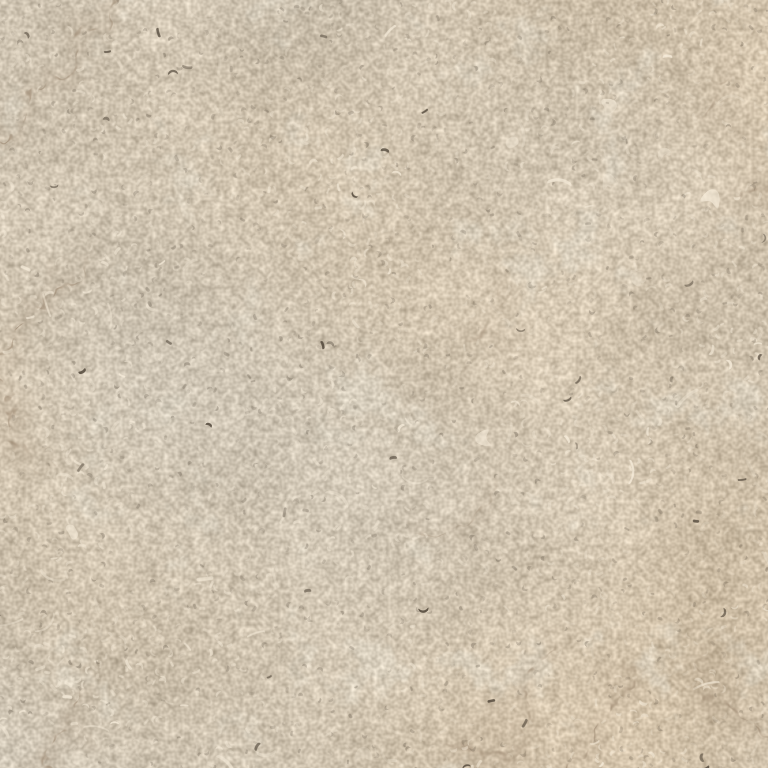
Reproduce this texture procedurally as a WebGL 1 fragment shader.

```glsl
precision highp float;
// Beige limestone slab: fine sandy grain, pale shell flakes, dark pits and faint veins.
uniform vec2 u_resolution;

const vec3 STONE = vec3(0.818, 0.768, 0.688);
const vec3 WARM_SHIFT = vec3(0.022, 0.000, -0.026);
const vec3 FLAKE = vec3(0.965, 0.925, 0.855);
const vec3 CHALK = vec3(0.885, 0.860, 0.800);
const vec3 PIT = vec3(0.30, 0.26, 0.21);
const vec3 VEIN = vec3(0.60, 0.52, 0.43);
const float FINE_GRAIN = 0.125;
const float COARSE_GRAIN = 0.105;
const float MOTTLE = 0.055;
const float VEIN_WIDTH = 0.016;
const float TAU = 6.2831853;

float hash(vec2 p) {
  vec3 q = fract(vec3(p.xyx) * 0.1031);
  q += dot(q, q.yzx + 33.33);
  return fract((q.x + q.y) * q.z);
}

float cornerSlope(vec2 cell, vec2 offset) {
  float angle = TAU * hash(cell);
  return dot(vec2(cos(angle), sin(angle)), offset);
}

float gradientNoise(vec2 p) {
  vec2 i = floor(p), f = fract(p);
  vec2 s = f * f * f * (f * (f * 6.0 - 15.0) + 10.0);
  vec2 e = vec2(1.0, 0.0);
  float low = mix(cornerSlope(i, f), cornerSlope(i + e, f - e), s.x);
  float high = mix(cornerSlope(i + e.yx, f - e.yx), cornerSlope(i + 1.0, f - 1.0), s.x);
  return mix(low, high, s.y);
}

float fbm(vec2 p) {
  float sum = 0.0, weight = 1.0;
  for (int i = 0; i < 4; i++) {
    sum += weight * gradientNoise(p);
    p = p * 2.13 + 17.7;
    weight *= 0.6;
  }
  return sum;
}

// Scattered curved slivers; halfSize is length and width in cells.
float slivers(vec2 uv, float cells, float density, vec2 halfSize, float seed) {
  vec2 p = uv * cells;
  vec2 home = floor(p);
  float soft = 0.75 * cells / min(u_resolution.x, u_resolution.y);
  float cover = 0.0;
  for (int y = -1; y <= 1; y++) {
    for (int x = -1; x <= 1; x++) {
      vec2 cell = home + vec2(float(x), float(y));
      vec2 id = cell + seed;
      float present = step(hash(id), density);
      vec2 jitter = vec2(hash(id + 51.3), hash(id + 87.9));
      vec2 d = p - cell - jitter;
      float angle = TAU * hash(id + 23.1);
      float c = cos(angle), s = sin(angle);
      d = vec2(c * d.x + s * d.y, c * d.y - s * d.x);
      float size = mix(0.4, 1.0, hash(id + 133.7));
      d.y += (hash(id + 71.9) - 0.5) * d.x * d.x / halfSize.x;
      d.x = max(abs(d.x) - halfSize.x * size, 0.0);
      float width = halfSize.y * mix(0.6, 1.2, hash(id + 9.7));
      float shape = 1.0 - smoothstep(width - soft, width + soft, length(d));
      cover = max(cover, present * shape * mix(0.4, 1.0, hash(id + 41.7)));
    }
  }
  return cover;
}

void main() {
  vec2 uv = gl_FragCoord.xy / min(u_resolution.x, u_resolution.y);

  // Broad mottling and warm or cool drift
  float mottle = fbm(uv * 4.0 + 3.7);
  float warmth = gradientNoise(uv * 2.3 + 31.4) + 0.5 * (uv.x - 0.5);
  vec3 color = STONE + MOTTLE * mottle + WARM_SHIFT * warmth;

  // Chalky blotches
  float chalk = smoothstep(0.22, 0.65, fbm(uv * 9.0 + 60.3));
  color = mix(color, CHALK, 0.45 * chalk);

  // Sandy grain
  float grain = FINE_GRAIN * gradientNoise(uv * 205.0 + 11.3)
              + COARSE_GRAIN * gradientNoise(uv * 103.0 + 47.1)
              + 0.5 * COARSE_GRAIN * gradientNoise(uv * 48.0 + 5.9);
  color += grain;

  // Broken veins with a soft brown halo
  vec2 warp = 0.05 * vec2(fbm(uv * 8.0 + 7.1), fbm(uv * 8.0 + 93.2));
  float ridge = abs(gradientNoise((uv + warp) * 3.6 + 20.6));
  float veinMask = smoothstep(0.10, 0.38, gradientNoise(uv * 3.1 + 77.4));
  float ragged = smoothstep(-0.2, 0.3, gradientNoise(uv * 55.0 + 2.2));
  float vein = (1.0 - smoothstep(0.0, VEIN_WIDTH, ridge)) * ragged;
  float halo = 1.0 - smoothstep(0.0, 0.14, ridge);
  color = mix(color, VEIN, veinMask * (0.5 * vein + 0.13 * halo));

  // Pale flakes, thicker in clusters
  float cluster = smoothstep(-0.25, 0.45, fbm(uv * 6.0 + 40.8));
  float flakes = 0.55 * slivers(uv, 80.0, 0.32, vec2(0.30, 0.13), 200.0);
  flakes = max(flakes, 0.85 * slivers(uv, 40.0, 0.22, vec2(0.22, 0.07), 400.0));
  flakes = max(flakes, 0.80 * slivers(uv, 18.0, 0.16, vec2(0.30, 0.035), 600.0));
  flakes = max(flakes, 0.75 * slivers(uv, 14.0, 0.07, vec2(0.07, 0.10), 800.0));
  color = mix(color, FLAKE, flakes * mix(0.35, 1.0, cluster));

  // Dark specks and rare deep pits
  float specks = 0.28 * slivers(uv, 75.0, 0.16, vec2(0.18, 0.13), 1000.0);
  float pits = 0.85 * slivers(uv, 26.0, 0.05, vec2(0.13, 0.045), 1200.0);
  color = mix(color, PIT, max(specks, pits));

  gl_FragColor = vec4(clamp(color, 0.0, 1.0), 1.0);
}
```
